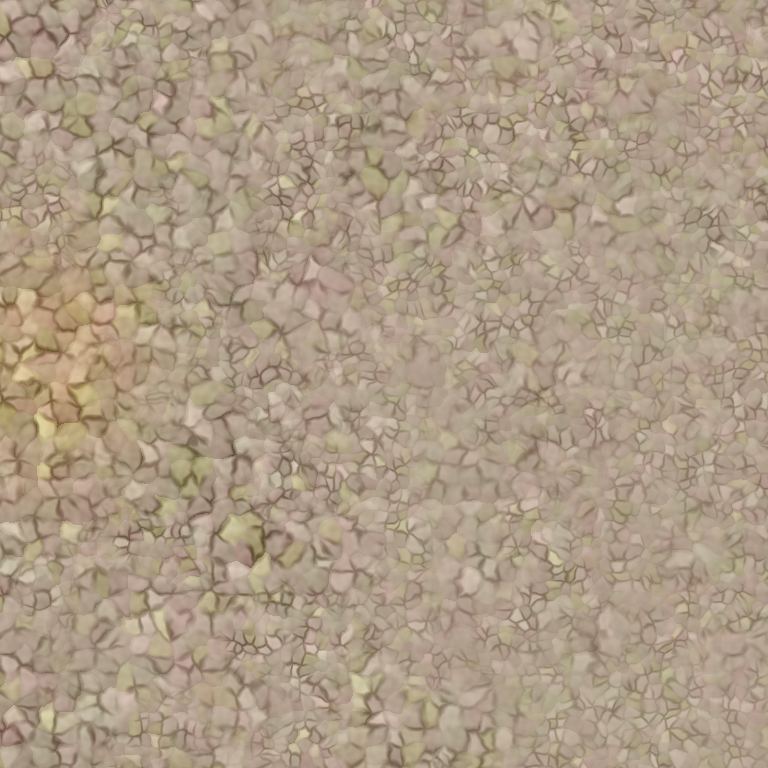
This texture is drawn by a WebGL 1 fragment shader. Its source:

```glsl
precision highp float;
// Pale, slightly blurred gravel: two sizes of Voronoi stones with broken dark gaps,
// bent by gradient noise, tinted stone by stone, crisper towards the left,
// with a warm ochre stain at the left edge.
uniform vec2 u_resolution;

const vec3 SAND = vec3(0.703, 0.641, 0.568);
const vec3 SHADE_BALANCE = vec3(0.94, 1.0, 1.0);
const vec3 PINK_SHIFT = vec3(0.022, -0.014, 0.010);
const vec3 LIME_SHIFT = vec3(0.004, 0.020, -0.040);
const vec3 OCHRE_SHIFT = vec3(0.035, -0.005, -0.095);
const vec2 LIGHT_DIR = vec2(-0.5, 0.86);

vec2 hash2(vec2 p) {
  vec3 q = fract(p.xyx * vec3(0.1031, 0.1030, 0.0973));
  q += dot(q, q.yzx + 33.33);
  return fract((q.xx + q.yz) * q.zy);
}

// Gradient noise, roughly -1 to 1
float gradientAt(vec2 cell, vec2 offset) {
  float angle = 6.2832 * hash2(cell).x;
  return dot(vec2(cos(angle), sin(angle)), offset);
}

float noise(vec2 p) {
  vec2 i = floor(p);
  vec2 f = p - i;
  vec2 u = f * f * f * (f * (f * 6.0 - 15.0) + 10.0);
  vec2 e = vec2(0.0, 1.0);
  float low = mix(gradientAt(i, f), gradientAt(i + e.yx, f - e.yx), u.x);
  float high = mix(gradientAt(i + e.xy, f - e.xy), gradientAt(i + e.yy, f - e.yy), u.x);
  return 1.4 * mix(low, high, u.y);
}

vec2 stoneOffset(vec2 cell) {
  return 0.1 + 0.8 * hash2(cell + 17.0);
}

// Nearest stone: x = distance to its border, y = light slope, zw = random pair
vec4 stones(vec2 p) {
  vec2 base = floor(p);
  vec2 f = p - base;
  vec2 toNearest = vec2(0.0);
  vec2 nearestCell = base;
  float nearest = 9.0;
  for (int y = -1; y <= 1; y++) {
    for (int x = -1; x <= 1; x++) {
      vec2 g = vec2(float(x), float(y));
      vec2 r = g + stoneOffset(base + g) - f;
      float d = dot(r, r);
      if (d < nearest) {
        nearest = d;
        toNearest = r;
        nearestCell = base + g;
      }
    }
  }
  float border = 1.0;
  for (int y = -1; y <= 1; y++) {
    for (int x = -1; x <= 1; x++) {
      vec2 g = vec2(float(x), float(y));
      vec2 r = g + stoneOffset(base + g) - f;
      vec2 across = r - toNearest;
      if (dot(across, across) > 0.0001) {
        border = min(border, dot(0.5 * (r + toNearest), normalize(across)));
      }
    }
  }
  return vec4(border, dot(-toNearest, LIGHT_DIR), hash2(nearestCell + 91.0));
}

// Brightness of one layer of stones, with gaps that fade in and out
float stoneShade(vec4 stone, float gapStrength) {
  float gap = 1.0 - smoothstep(0.0, 0.24, stone.x);
  float pale = 0.08 * pow(stone.z, 6.0) * smoothstep(0.05, 0.25, stone.x);
  return 0.095 * (stone.z - 0.5) + pale + 0.045 * stone.y - 0.22 * gap * gapStrength;
}

// Colour cast of one stone: a few lime, others pinkish or neutral
vec3 stoneTint(vec4 stone) {
  float lime = smoothstep(0.72, 0.95, stone.w);
  float pink = 1.0 - smoothstep(0.0, 0.45, stone.w);
  return LIME_SHIFT * lime + 0.6 * PINK_SHIFT * pink;
}

void main() {
  vec2 uv = gl_FragCoord.xy / min(u_resolution.x, u_resolution.y);

  // Bend the layout so that the stones vary in size and outline
  vec2 bend = vec2(noise(uv * 21.0), noise(uv * 21.0 + 40.0)) * 0.010;
  bend += vec2(noise(uv * 75.0 + 9.0), noise(uv * 75.0 + 60.0)) * 0.0035;
  vec2 p = uv + bend;
  vec4 coarse = stones(p * 40.0);
  vec4 fine = stones(p * 66.0 + 30.0);

  // Where gaps open, where small stones take over, and how crisp it all is
  float gaps = smoothstep(-0.45, 0.55, noise(uv * 34.0 + 5.0));
  float fineShare = smoothstep(-0.35, 0.45, noise(uv * 9.0 + 70.0) + 0.7 * (uv.x - 0.45));
  float clarity = clamp(1.12 - 0.42 * uv.x + 0.4 * noise(uv * 4.5 + 3.0), 0.4, 1.25);

  float shade = mix(stoneShade(coarse, gaps), stoneShade(fine, gaps), fineShare);
  shade += 0.040 * noise(uv * 95.0) + 0.025 * noise(uv * 48.0 + 20.0);
  shade = shade * clarity + 0.012 * noise(uv * 5.0 + 50.0);

  // Colour: stone tints, soft pink and green blotches, ochre stain
  vec3 color = SAND + shade * SHADE_BALANCE;
  color += clarity * mix(stoneTint(coarse), stoneTint(fine), fineShare);
  color += PINK_SHIFT * (0.7 * noise(uv * 28.0 + 80.0) + 0.5 * noise(uv * 6.0 + 15.0));
  vec2 fromStain = (uv - vec2(0.06, 0.52)) / vec2(0.13, 0.15);
  color += OCHRE_SHIFT * exp(-dot(fromStain, fromStain)) * (0.9 + 0.4 * noise(uv * 14.0));

  gl_FragColor = vec4(color, 1.0);
}
```
